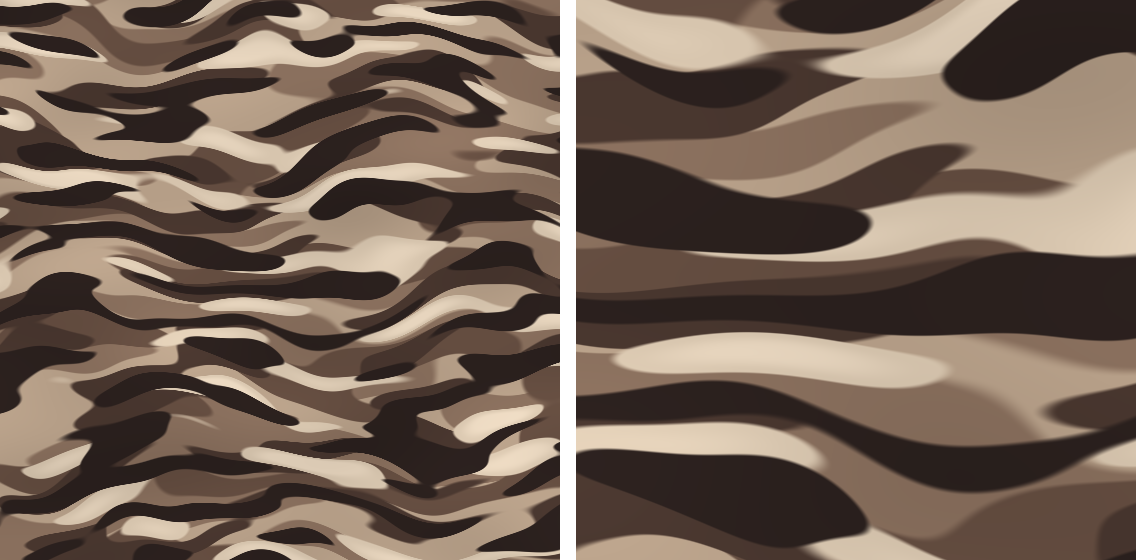
Left: the whole. Right: its middle third, enlarged.
Reproduce this pattern procedurally as a WebGL 1 fragment shader.

```glsl
precision highp float;
// Brush-painted camouflage in sand and dark brown, with flat, wavy streaks.
// Each colour is a layer cut from a sum of random sines at a set level;
// the fields have unit variance, so the level fixes the share of the area.

uniform vec2 u_resolution;

const float TAU = 6.2831853;

float hash(float n) {
  return fract(sin(n * 12.9898) * 43758.547);
}

// Smooth random field, mean 0 and variance 1; freq is in cycles per canvas.
float sineField(vec2 p, vec2 freq, float seed) {
  float sum = 0.0;
  for (int i = 0; i < 20; i++) {
    float n = float(i) + 31.7 * seed;
    float angle = 2.4 * float(i) + seed;
    float radius = 0.3 + 0.95 * hash(n + 0.37);
    vec2 wave = freq * radius * vec2(cos(angle), sin(angle));
    sum += sin(TAU * (dot(wave, p) + hash(n)));
  }
  return sum * sqrt(2.0 / 20.0);
}

// Bends the streaks: broad slopes first, then small ripples.
vec2 bend(vec2 p) {
  p.y += 0.028 * sin(TAU * (1.3 * p.x + 0.9 * p.y) + 0.8);
  p.y += 0.012 * sin(TAU * (2.7 * p.x - 1.9 * p.y) + 2.1);
  p.x += 0.025 * sin(TAU * (0.8 * p.x + 3.1 * p.y) + 4.0);
  p.y += 0.004 * sin(TAU * (6.3 * p.x + 4.2 * p.y));
  return p;
}

// Lays a colour where the field exceeds the level, with a narrow smooth edge.
vec3 paint(vec3 below, vec3 colour, float field, float level) {
  return mix(below, colour, smoothstep(level - 0.09, level + 0.09, field));
}

void main() {
  vec2 uv = gl_FragCoord.xy / u_resolution.y;
  vec2 p = bend(uv);

  vec3 black = vec3(0.165, 0.125, 0.115);
  vec3 darkBrown = vec3(0.28, 0.21, 0.18);
  vec3 umber = vec3(0.39, 0.30, 0.25);
  vec3 brown = vec3(0.53, 0.43, 0.36);
  vec3 sand = vec3(0.71, 0.62, 0.53);
  vec3 cream = vec3(0.84, 0.77, 0.68);

  float blackField = sineField(p, vec2(3.4, 18.0), 1.0);
  float creamField = sineField(p, vec2(3.2, 17.0), 2.0);
  float umberField = sineField(p, vec2(2.6, 11.0), 4.0);
  float brownField = sineField(p, vec2(2.4, 12.0), 5.0);
  // Dark brown leans towards the black streaks and often rims them.
  float darkField = 0.4 * blackField
                  + 0.917 * sineField(p, vec2(3.0, 14.0), 3.0);

  // Streaks of cream brighten towards their middle.
  cream += 0.06 * smoothstep(1.1, 2.0, creamField);

  vec3 colour = paint(sand, brown, brownField, 0.11);
  colour = paint(colour, umber, umberField, 0.77);
  colour = paint(colour, darkBrown, darkField, 0.50);
  colour = paint(colour, cream, creamField, 0.91);
  colour = paint(colour, black, blackField, 0.57);

  // Faint uneven wash of the brush.
  colour *= 1.0 + 0.03 * sineField(uv, vec2(3.0, 6.0), 6.0);
  gl_FragColor = vec4(colour, 1.0);
}
```
